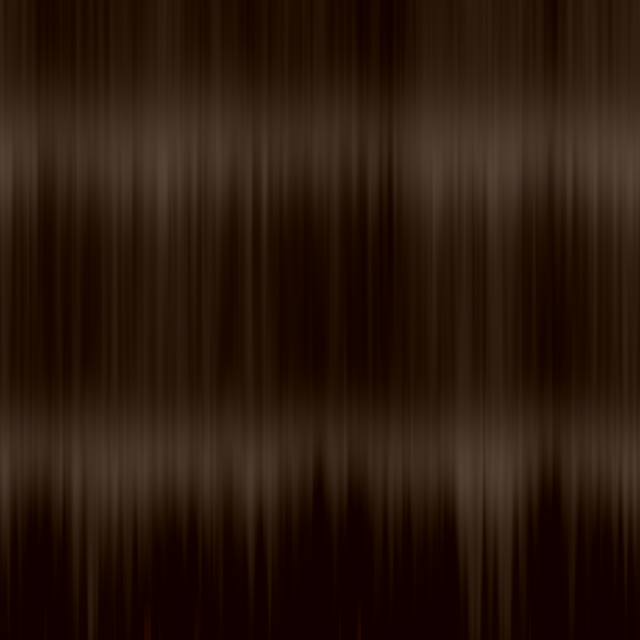
Write a Shadertoy shader that draws this texture.

```glsl
const vec3 TINT = vec3(0.07, 0.0, -0.05);      // warm shift added to the grey level
const vec3 ROOT_COLOR = vec3(0.06, 0.0, 0.0);  // darkest shade
const vec3 STRAY_COLOR = vec3(0.09, 0.04, 0.0);

const float BASE_LEVEL = 0.046;
const float UPPER_SHINE_Y = 0.770;
const float UPPER_SHINE_WIDTH = 0.098;
const float UPPER_SHINE = 0.135;
const float LOWER_SHINE_Y = 0.285;
const float LOWER_SHINE_WIDTH = 0.085;
const float LOWER_SHINE = 0.140;

const float CLUMPS = 15.0;    // cells across the canvas, coarse to fine
const float LOCKS = 44.0;
const float STRANDS = 128.0;
const float FIBRES = 230.0;
const float CLUMP_CONTRAST = 0.115;
const float LOCK_CONTRAST = 0.060;
const float STRAND_CONTRAST = 0.056;
const float FIBRE_CONTRAST = 0.036;

const float SHINE_WOBBLE = 0.055;
const float TIP_FADE = 0.22;
const float TIP_SPREAD = 0.14;
const float TIP_DROP = 0.09;

float hash(vec2 p) {
    vec3 q = fract(vec3(p.xyx) * 0.1031);
    q += dot(q, q.yzx + 33.33);
    return fract((q.x + q.y) * q.z);
}

// Centred value noise that wraps across the canvas and stretches vertically
float hairNoise(vec2 uv, float columns, float rows, float seed) {
    vec2 p = vec2(uv.x * columns, uv.y * rows);
    vec2 cell = floor(p);
    vec2 f = fract(p);
    f = f * f * (3.0 - 2.0 * f);
    float left = mod(cell.x, columns);
    float right = mod(cell.x + 1.0, columns);
    float y = cell.y + seed;
    float low = mix(hash(vec2(left, y)), hash(vec2(right, y)), f.x);
    float high = mix(hash(vec2(left, y + 1.0)), hash(vec2(right, y + 1.0)), f.x);
    return mix(low, high, f.y) - 0.5;
}

float shineBand(float y, float center, float width) {
    float d = (y - center) / width;
    return exp(-d * d);
}

void mainImage(out vec4 fragColor, in vec2 fragCoord) {
    vec2 uv = fragCoord / iResolution.xy;

    // Hair layers, with finer fibres running longer
    float clump = hairNoise(uv, CLUMPS, 1.3, 11.0);
    float lock = hairNoise(uv, LOCKS, 2.0, 37.0);
    float strand = hairNoise(uv, STRANDS, 2.6, 59.0);
    float fibre = hairNoise(uv, FIBRES, 3.2, 83.0);
    float grain = clump * CLUMP_CONTRAST + lock * LOCK_CONTRAST
                + strand * STRAND_CONTRAST + fibre * FIBRE_CONTRAST;

    // Two shine bands with uneven edges
    float shineY = uv.y + SHINE_WOBBLE * (0.5 * clump + 0.7 * lock + 0.6 * strand);
    float level = BASE_LEVEL + grain
                + UPPER_SHINE * shineBand(shineY, UPPER_SHINE_Y, UPPER_SHINE_WIDTH)
                + LOWER_SHINE * shineBand(shineY, LOWER_SHINE_Y, LOWER_SHINE_WIDTH);

    // Ragged fade toward the tips
    float tipY = uv.y + TIP_SPREAD * (0.5 * lock + strand + 0.5 * fibre);
    level -= TIP_DROP * (1.0 - smoothstep(0.0, TIP_FADE, tipY));

    // Soft floor, then warm tint
    level = 0.5 * (level + sqrt(level * level + 0.0003));
    vec3 color = max(vec3(level) + TINT, ROOT_COLOR);

    // Rare warm strays at the very bottom
    float stray = smoothstep(0.40, 0.48, hairNoise(vec2(uv.x, 0.0), STRANDS, 1.0, 131.0));
    color += STRAY_COLOR * stray * (1.0 - smoothstep(0.0, 0.08, uv.y)) * 0.7;

    fragColor = vec4(clamp(color, 0.0, 1.0), 1.0);
}
```
